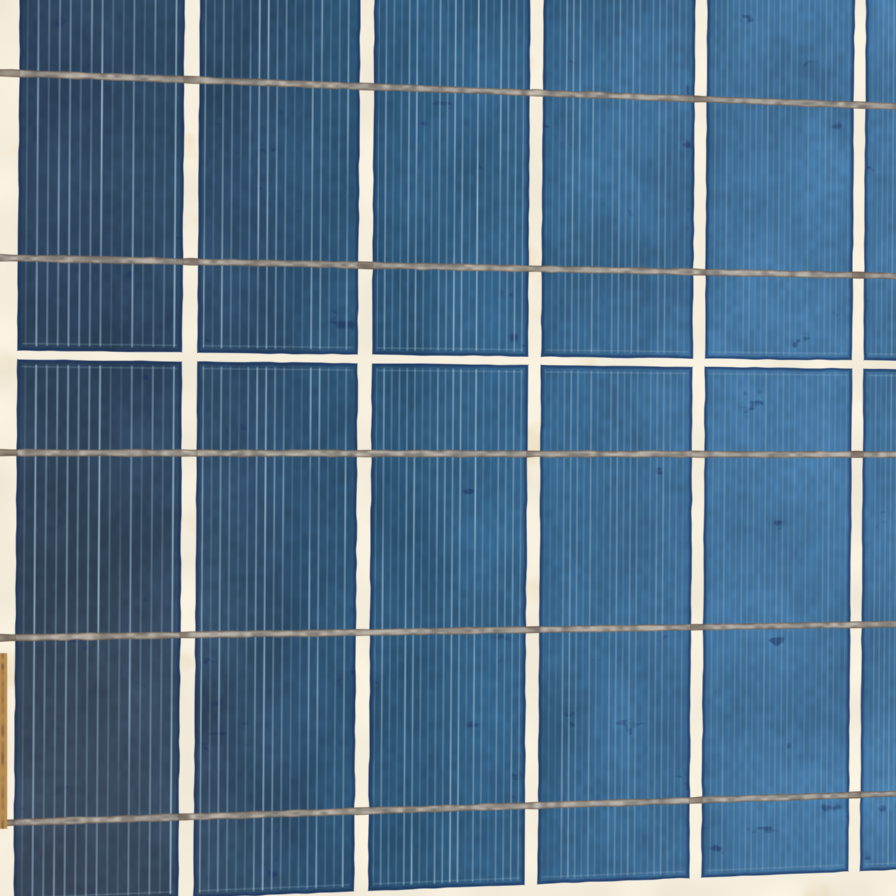
Write a three.js fragment shader that draws this pattern.

```glsl
// Weathered blue solar panel: cream gaps, grey busbars and fine vertical fingers, seen slightly askew.
varying vec2 vUv;

const vec3 CREAM = vec3(0.97, 0.94, 0.87);
const vec3 CELL_LEFT = vec3(0.18, 0.265, 0.36);
const vec3 CELL_MID = vec3(0.185, 0.355, 0.49);
const vec3 CELL_RIGHT = vec3(0.265, 0.455, 0.62);
const vec3 CELL_RIM = vec3(0.11, 0.19, 0.36);
const vec3 FINGER = vec3(0.58, 0.69, 0.77);
const vec3 METAL = vec3(0.64, 0.61, 0.57);
const vec3 RUST = vec3(0.34, 0.27, 0.22);
const vec3 LABEL = vec3(0.72, 0.55, 0.32);
const float COL_START = 0.0104;   // first column gap
const float COL_PITCH = 0.2044;   // column pitch at the left
const float COL_SHRINK = 0.0030;  // loss of pitch toward the right
const float COL_LEAN = 0.007;
const float ROW_START = 0.396;    // middle row gap, measured down the left side
const float ROW_PITCH = 0.62;
const float ROW_HALF_GAP = 0.0050;
const float BUSBARS = 3.0;        // per cell
const float BUSBAR_HALF = 0.0040;
const float SOFT = 0.0012;

float hash(vec2 p) {
  p = fract(p * vec2(0.1031, 0.1137));
  p += dot(p, p.yx + 33.33);
  return fract((p.x + p.y) * p.x * 17.13);
}

float noise(vec2 p) {
  vec2 i = floor(p), f = fract(p);
  f = f * f * (3.0 - 2.0 * f);
  return mix(mix(hash(i), hash(i + vec2(1.0, 0.0)), f.x),
             mix(hash(i + vec2(0.0, 1.0)), hash(i + 1.0), f.x), f.y);
}

float fbm(vec2 p) {
  float sum = 0.0, gain = 0.5;
  for (int i = 0; i < 4; i++) {
    sum += gain * noise(p);
    p = p * 2.03 + 17.0;
    gain *= 0.5;
  }
  return sum;
}

float stroke(float dist, float halfWidth) {
  return 1.0 - smoothstep(halfWidth - SOFT, halfWidth + SOFT, dist);
}

float columnEdge(float k) { return COL_START + k * (COL_PITCH - COL_SHRINK * k); }

float columnAt(float x) {
  float root = sqrt(COL_PITCH * COL_PITCH - 4.0 * COL_SHRINK * (x - COL_START));
  return (COL_PITCH - root) / (2.0 * COL_SHRINK);
}

vec3 cellColour(vec2 p) {
  vec3 c = mix(CELL_LEFT, CELL_MID, smoothstep(0.05, 0.55, p.x));
  c = mix(c, CELL_RIGHT, smoothstep(0.42, 0.92, p.x));
  float dust = smoothstep(0.25, 0.9, p.y) * (1.0 - smoothstep(0.1, 0.38, p.x));
  c = mix(c, vec3(0.27, 0.30, 0.35), 0.5 * dust);
  c *= 0.84 + 0.32 * fbm(p * vec2(13.0, 10.0));
  c *= 0.95 + 0.10 * noise(p * vec2(150.0, 110.0));
  float smudge = smoothstep(0.73, 0.82, fbm(p * vec2(30.0, 42.0) + 5.0));
  return mix(c, CELL_RIM, 0.55 * smudge);
}

void main() {
  // Straighten the tilted view; p.y runs downward
  vec2 p = vec2(vUv.x, 1.0 - vUv.y);
  float x = p.x + COL_LEAN * (p.y - 0.4);
  float v = (p.y - 0.0447 * p.x) / (1.0 - 0.0843 * p.x);
  float col = columnAt(x);
  float row = (v - ROW_START) / ROW_PITCH;
  vec2 cell = floor(vec2(col, row));
  vec2 local = fract(vec2(col, row));

  // Distances past the rims of the gaps
  float wobble = 0.0012 * (noise(p * 70.0) - 0.5);
  float colDist = abs(x - columnEdge(floor(col + 0.5))) - mix(0.0090, 0.0062, p.x);
  float rowDist = abs(v - ROW_START - ROW_PITCH * floor(row + 0.5)) - ROW_HALF_GAP;
  if (col < 0.0) colDist = -0.01;
  if (row > 1.0) rowDist = -0.01;
  float rim = min(colDist, rowDist) + wobble;

  // Fingers: uneven brightness, finer and fainter toward the right
  vec3 colour = cellColour(p);
  float count = 17.0 + 2.6 * cell.x;
  float finger = local.x * count;
  float id = floor(finger);
  float fingerDist = abs(fract(finger) - 0.5) * COL_PITCH / count;
  float glint = 0.25 + 0.75 * hash(vec2(id + 3.0, cell.x * 19.0 + 7.0));
  glint *= 0.55 + 0.75 * noise(vec2(id * 3.7 + cell.x * 41.0, v * 9.0));
  glint *= mix(0.85, 0.36, smoothstep(0.5, 0.85, p.x));
  float inside = smoothstep(0.004, 0.007, rim);
  colour = mix(colour, FINGER, glint * inside * stroke(fingerDist, 0.0011));

  // Dark cell border, thin frame line, then the cream backing
  colour = mix(colour, CELL_RIM, 0.65 * (1.0 - smoothstep(0.001, 0.005, rim)));
  colour = mix(colour, FINGER, 0.25 * stroke(abs(rowDist - 0.008), 0.0009) * inside);
  vec3 backing = CREAM * (0.97 + 0.05 * noise(p * 24.0));
  backing = mix(backing, vec3(0.86, 0.76, 0.58), 0.35 * smoothstep(0.62, 0.8, fbm(p * 12.0)));
  colour = mix(colour, backing, stroke(rim, 0.0));

  // Busbars cross both cells and gaps, with solder specks and rusty edges
  float shift = cell.y < 0.0 ? -0.008 : 0.0095;
  float bar = fract((local.y - shift) * BUSBARS) - 0.5;
  float barDist = abs(bar) * ROW_PITCH / BUSBARS + wobble;
  float speck = noise(p * vec2(130.0, 260.0));
  vec3 metal = METAL * (0.78 + 0.42 * speck);
  metal = mix(metal, RUST, 0.55 * smoothstep(0.0012, 0.0042, barDist));
  metal = mix(metal, RUST, 0.45 * stroke(colDist, 0.001) * smoothstep(0.35, 0.7, noise(p * 35.0)));
  float bars = row > 1.0 ? 0.0 : stroke(barDist, BUSBAR_HALF);
  colour = mix(colour, metal, 0.95 * bars);

  // Tan strip on the left margin
  float strip = stroke(p.x, 0.008) * stroke(abs(p.y - 0.827), 0.098);
  float shade = 0.6 * stroke(abs(p.x - 0.003), 0.0015) * noise(vec2(2.0, p.y * 160.0));
  colour = mix(colour, mix(LABEL, RUST, shade), strip);

  gl_FragColor = vec4(clamp(colour, 0.0, 1.0), 1.0);
}
```
